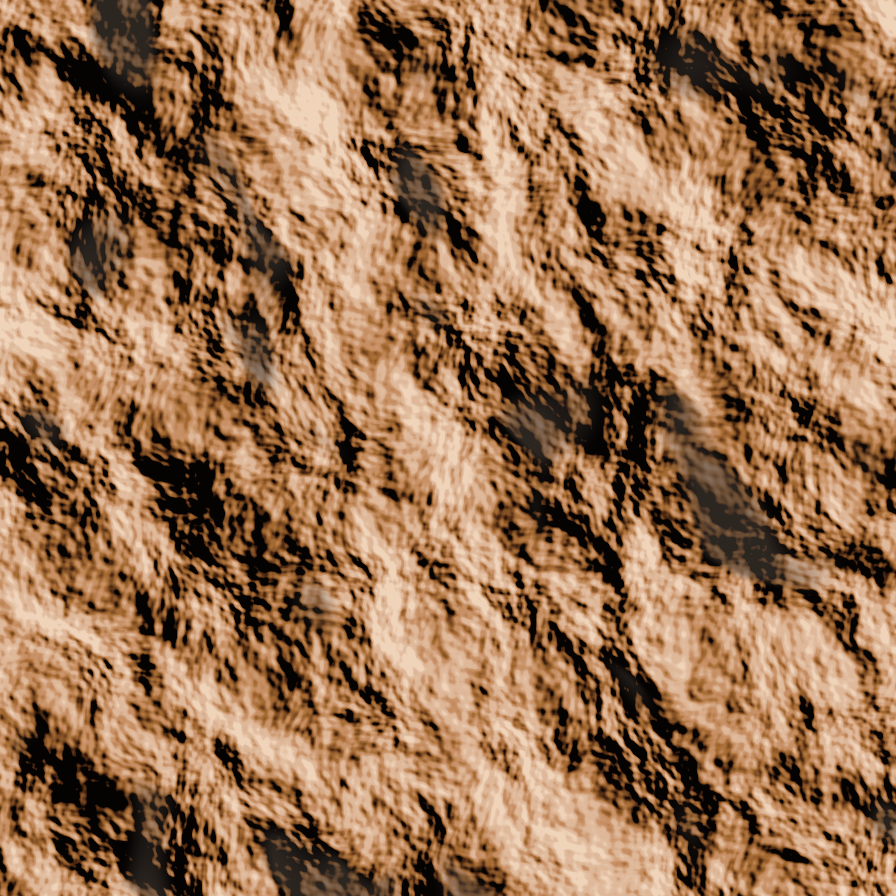
Write a Shadertoy shader that draws this texture.

```glsl
// Craggy sandstone surface raked by side light, with black crevices and grey stains.

float hash(vec2 cell) {
    uvec2 q = uvec2(ivec2(cell) + 4096) * uvec2(1597334673u, 3812015801u);
    uint n = (q.x ^ q.y) * 1597334673u;
    n = (n ^ (n >> 15)) * 2246822519u;
    return float((n ^ (n >> 13)) >> 8) / 16777216.0;
}

// Projection of an offset on the random unit gradient of a lattice corner
float corner(vec2 cell, vec2 offset) {
    float angle = 6.28318 * hash(cell);
    return dot(vec2(cos(angle), sin(angle)), offset);
}

float gradientNoise(vec2 p) {
    vec2 i = floor(p), f = p - i;
    vec2 u = f * f * f * (f * (f * 6.0 - 15.0) + 10.0);
    vec2 e = vec2(1.0, 0.0);
    return mix(mix(corner(i, f), corner(i + e.xy, f - e.xy), u.x),
               mix(corner(i + e.yx, f - e.yx), corner(i + e.xx, f - e.xx), u.x), u.y);
}

// Fractal relief whose octaves all have about the same steepness
float relief(vec2 p, int octaves) {
    p += 0.02 * vec2(gradientNoise(p * 9.0), gradientNoise(p * 9.0 + 31.7));
    mat2 turn = mat2(0.8, 0.6, -0.6, 0.8);
    float height = 0.0, frequency = 3.6;
    vec2 q = p * frequency + 5.3;
    for (int i = 0; i < octaves; i++) {
        height += 0.9 * gradientNoise(q) / frequency;
        q = turn * q * 2.0 + 17.1;
        frequency *= 2.0;
    }
    return height;
}

// Slope of the relief along the light direction
float litSlope(vec2 p, int octaves) {
    vec2 light = normalize(vec2(0.87, 0.5));
    float reach = 0.0018;
    return (relief(p + light * reach, octaves) - relief(p, octaves)) / reach;
}

// Ramp from crevice black through ochre to pale sand
vec3 rockColor(float s) {
    vec3 c = vec3(0.015, 0.01, 0.008);
    c = mix(c, vec3(0.29, 0.15, 0.06), smoothstep(-1.38, -1.06, s));
    c = mix(c, vec3(0.49, 0.30, 0.14), smoothstep(-1.06, -0.74, s));
    c = mix(c, vec3(0.64, 0.41, 0.19), smoothstep(-0.78, -0.36, s));
    c = mix(c, vec3(0.78, 0.56, 0.39), smoothstep(-0.42, 0.25, s));
    c = mix(c, vec3(0.87, 0.72, 0.60), smoothstep(0.25, 1.15, s));
    return mix(c, vec3(0.94, 0.83, 0.73), smoothstep(1.3, 2.4, s));
}

void mainImage(out vec4 fragColor, in vec2 fragCoord) {
    vec2 p = fragCoord / iResolution.y;

    // Broad slopes set the shadow bands, fine slopes the grain
    float broad = litSlope(p, 2);
    float fine = litSlope(p, 6) - broad;
    float roughness = 1.0 + 0.35 * gradientNoise(p * 6.0 + 9.4);
    vec3 color = rockColor((broad + fine * roughness) / 1.28);

    // Translucent grey stains, drawn out vertically in the shaded hollows
    float patches = smoothstep(0.0, 0.3, gradientNoise(p * vec2(10.0, 5.0) + 2.6));
    float stain = patches * smoothstep(0.5, 1.1, -broad);
    color = mix(color, vec3(0.28, 0.24, 0.21), 0.6 * stain);

    fragColor = vec4(color, 1.0);
}
```
